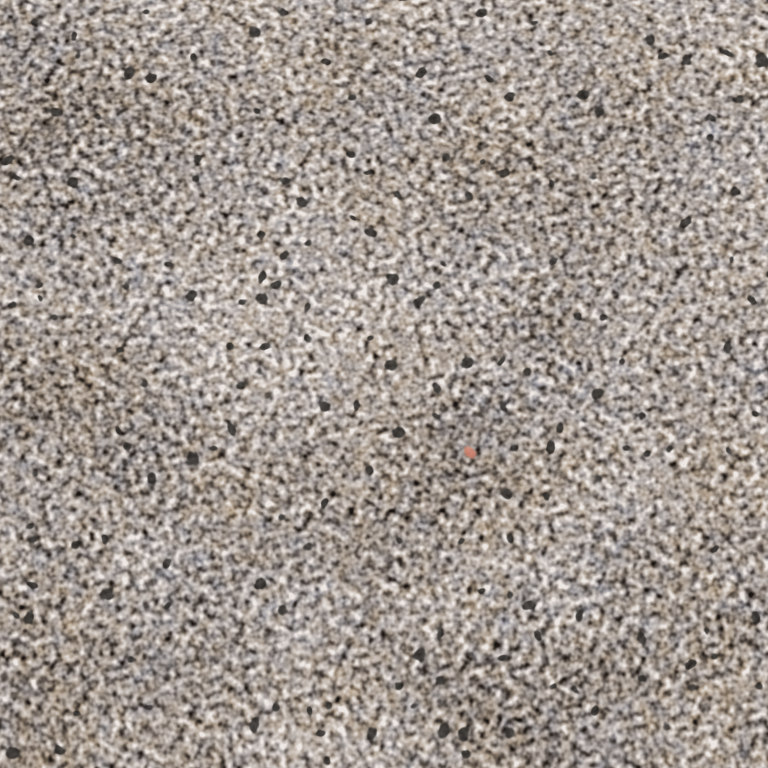
Reproduce this texture procedurally as a WebGL 1 fragment shader.

```glsl
precision highp float;

uniform vec2 u_resolution;

#define GRAIN_FREQ 92.0
#define FINE_FREQ 163.0
#define FINE_AMOUNT 0.55
#define GRAIN_CONTRAST 4.0
#define CLOUD_AMOUNT 0.85
#define CHIP_FREQ 34.0
#define CHIP_SHARE 0.17
#define TINT_AMOUNT 0.07

const vec3 DARK_GRAIN = vec3(0.22, 0.19, 0.17);
const vec3 MID_GRAIN = vec3(0.64, 0.60, 0.57);
const vec3 LIGHT_GRAIN = vec3(0.85, 0.82, 0.80);
const vec3 DARK_CHIP = vec3(0.20, 0.19, 0.18);
const vec3 RUST_CHIP = vec3(0.80, 0.50, 0.42);

vec2 hash2(vec2 p) {
  vec3 q = fract(p.xyx * vec3(0.1031, 0.1030, 0.0973));
  q += dot(q, q.yzx + 33.33);
  return fract((q.xx + q.yz) * q.zy);
}

float cornerSlope(vec2 cell, vec2 corner, vec2 f) {
  return dot(hash2(cell + corner) * 2.0 - 1.0, f - corner);
}

float gradientNoise(vec2 p) {
  vec2 i = floor(p), f = p - i;
  vec2 w = f * f * f * (f * (f * 6.0 - 15.0) + 10.0);
  float low = mix(cornerSlope(i, vec2(0.0), f), cornerSlope(i, vec2(1.0, 0.0), f), w.x);
  float high = mix(cornerSlope(i, vec2(0.0, 1.0), f), cornerSlope(i, vec2(1.0), f), w.x);
  return mix(low, high, w.y);
}

vec2 rotate(vec2 p, float angle) {
  float c = cos(angle), s = sin(angle);
  return vec2(c * p.x - s * p.y, s * p.x + c * p.y);
}

// Sparse oval chips: x is coverage, y is 1 for the rare rust ones
vec2 chips(vec2 p, float roughness) {
  vec2 cell = floor(p);
  vec2 result = vec2(0.0);
  for (int y = -1; y <= 1; y++) {
    for (int x = -1; x <= 1; x++) {
      vec2 id = cell + vec2(float(x), float(y));
      vec2 kind = hash2(id + 71.0);
      vec2 shape = hash2(id + 139.0);
      vec2 offset = p - id - 0.2 - 0.6 * hash2(id + 23.0);
      offset = rotate(offset, shape.x * 3.1416);
      offset.y *= 1.0 + 0.8 * shape.y;
      float radius = mix(0.16, 0.34, kind.y * kind.y);
      float edge = length(offset) + 0.15 * roughness - radius;
      float cover = (1.0 - smoothstep(-0.08, 0.08, edge)) * step(kind.x, CHIP_SHARE);
      if (cover > result.x) result = vec2(cover, step(kind.x, 0.001));
    }
  }
  return result;
}

vec3 grainColor(float level) {
  vec3 lower = mix(DARK_GRAIN, MID_GRAIN, (level + 2.15) / 2.07);
  vec3 upper = mix(MID_GRAIN, LIGHT_GRAIN, (level + 0.08) / 1.51);
  return clamp(level < -0.08 ? lower : upper, vec3(0.09, 0.08, 0.07), vec3(0.93, 0.91, 0.89));
}

void main() {
  vec2 uv = gl_FragCoord.xy / u_resolution.y;

  // Grains shrink slightly towards the top
  vec2 p = vec2(uv.x, uv.y * (0.92 + 0.12 * uv.y)) + 3.0;

  // Two rotated layers of speckle
  float coarse = gradientNoise(rotate(p, 0.55) * GRAIN_FREQ);
  float fine = gradientNoise(rotate(p, 1.27) * FINE_FREQ);
  float speckle = coarse + FINE_AMOUNT * fine;

  // Broad stains, wider than tall
  float cloud = gradientNoise(p * vec2(3.1, 4.3) + 11.0)
              + 0.7 * gradientNoise(p * vec2(9.0, 13.0) + 37.0);
  float level = speckle * GRAIN_CONTRAST + cloud * CLOUD_AMOUNT + 0.2 * (uv.y - 0.5) + 0.06;
  vec3 color = grainColor(level);

  // Warm and cool patches, strongest in the midtones
  float tint = gradientNoise(p * 48.0 + 5.0) + 0.6 * gradientNoise(p * 7.0 + 19.0);
  float midtone = 1.0 - smoothstep(0.4, 2.2, abs(level + 0.3));
  color += tint * TINT_AMOUNT * midtone * vec3(0.7, 0.1, -0.9);

  // Larger mineral chips
  vec2 chip = chips(p * CHIP_FREQ, speckle);
  vec3 chipColor = mix(DARK_CHIP + 0.1 * fine, RUST_CHIP, chip.y);
  color = mix(color, chipColor, 0.88 * chip.x);

  gl_FragColor = vec4(color, 1.0);
}
```
